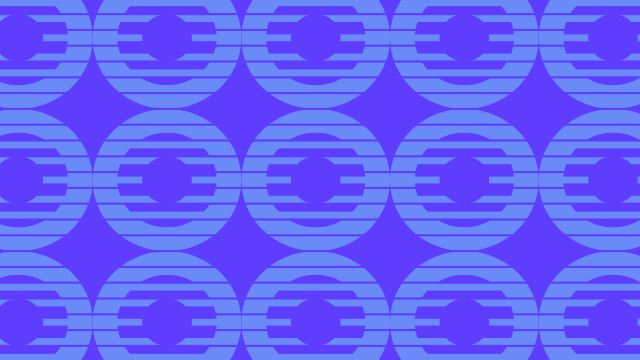
Give the GLSL for this pattern, as a WebGL 2 fragment shader.

```glsl
#version 300 es
precision highp float;

uniform vec2 u_resolution;
out vec4 fragColor;

const vec3 VIOLET = vec3(0.37, 0.24, 1.0);
const vec3 SKY = vec3(0.41, 0.54, 0.97);

const vec2 CELL = vec2(0.413, 0.395);     // repeat size, in canvas heights
const vec2 CENTER = vec2(-0.012, 0.0);    // middle medallion, from canvas center
const float STRIPES = 9.0;                // stripes per repeat
const float THICK = 0.433;                // half width of an outer stripe
const float THIN = 0.5 * THICK;           // half width of an inner stripe
const float MID_RADIUS = 0.667;
const float CORE_RADIUS = 0.333;

// Coverage of the region where a signed distance is negative
float cover(float dist, float pixel) {
    return clamp(0.5 - dist / pixel, 0.0, 1.0);
}

// Cell coordinates running from -1 to 1 in each repeat
vec2 repeatCell(vec2 p, vec2 size) {
    return 2.0 * (fract(p / size + 0.5) - 0.5);
}

// Full stripes, centered on each row
float thickStripes(float offset, float pixel) {
    return cover(abs(offset) - THICK, pixel);
}

// Half stripes, pushed away from the middle row
float thinStripes(float offset, float row, float pixel) {
    float side = sign(row);
    return cover(abs(offset - side * THIN) - THIN, pixel);
}

float medallion(vec2 q, float pixel) {
    float radius = length(q);
    float y = 0.5 * STRIPES * q.y;
    float row = floor(y + 0.5);
    float stripePixel = 0.5 * STRIPES * pixel;

    float thick = thickStripes(y - row, stripePixel);
    float thin = thinStripes(y - row, row, stripePixel);

    // Nested discs: striped rim, finer ring, empty core
    float rim = cover(radius - 1.0, pixel);
    float middle = cover(radius - MID_RADIUS, pixel);
    float core = cover(radius - CORE_RADIUS, pixel);
    return rim * mix(thick, thin * (1.0 - core), middle);
}

void main() {
    vec2 p = (gl_FragCoord.xy - 0.5 * u_resolution) / u_resolution.y;
    float pixel = 2.0 / (CELL.y * u_resolution.y);
    float light = medallion(repeatCell(p - CENTER, CELL), pixel);
    fragColor = vec4(mix(VIOLET, SKY, light), 1.0);
}
```
